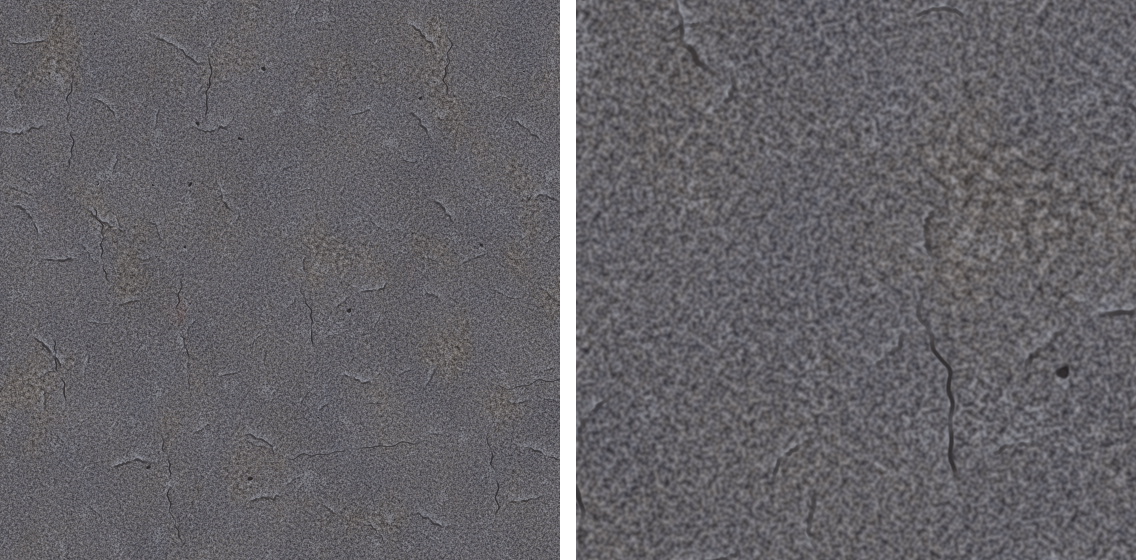
Left, the full canvas; right, a detail of the centre.
Reproduce this texture procedurally as a three.js fragment shader.

```glsl
// Weathered grey concrete with fine grit, chipped ridges, hairline cracks and pits.
#define BASE_COLOR vec3(0.389, 0.379, 0.395)
#define SCUFF_COLOR vec3(0.54, 0.55, 0.59)
#define CRACK_COLOR vec3(0.14, 0.125, 0.13)
#define WARM_TINT vec3(0.016, 0.004, -0.021)
#define RUST_TINT vec3(0.07, 0.0, -0.03)
#define GRAIN_SCALE 200.0
#define GRAIN_CONTRAST 0.137
#define GRIT_CONTRAST 0.12
#define STAIN_CONTRAST 0.026
#define CRACK_WIDTH 0.0021
#define RIDGE_WIDTH 0.003
#define PIT_RADIUS 0.005

varying vec2 vUv;

vec2 hash2(vec2 p) {
  vec3 q = fract(p.xyx * vec3(0.1031, 0.1030, 0.0973));
  q += dot(q, q.yzx + 33.33);
  return fract((q.xx + q.yz) * q.zy);
}

float cornerSlope(vec2 cell, vec2 offset) {
  float angle = 6.2832 * hash2(cell).x;
  return dot(vec2(cos(angle), sin(angle)), offset);
}

// Gradient noise, roughly -1 to 1
float noise(vec2 p) {
  vec2 i = floor(p), f = fract(p);
  vec2 u = f * f * f * (f * (f * 6.0 - 15.0) + 10.0);
  vec2 e = vec2(1.0, 0.0);
  float low = mix(cornerSlope(i, f), cornerSlope(i + e, f - e), u.x);
  float high = mix(cornerSlope(i + e.yx, f - e.yx), cornerSlope(i + 1.0, f - 1.0), u.x);
  return 1.4 * mix(low, high, u.y);
}

float fbm(vec2 p) {
  float sum = 0.0, amplitude = 0.6;
  for (int i = 0; i < 4; i++) {
    sum += amplitude * noise(p);
    p = p * 2.03 + 17.3;
    amplitude *= 0.55;
  }
  return sum;
}

// Scattered wavering strokes: x = dark groove, y = bright lip along one side
vec2 strokes(vec2 uv, float cells, float chance, float tilt, float spread,
             float halfLength, float bend, float width, float lip) {
  vec2 p = uv * cells, marks = vec2(0.0);
  for (int j = -1; j <= 1; j++) {
    for (int i = -1; i <= 1; i++) {
      vec2 id = floor(p) + vec2(float(i), float(j));
      vec2 place = hash2(id + 3.7 * cells), pick = hash2(id + 9.1 * cells);
      vec2 form = hash2(id + 5.3 * cells);
      float angle = tilt + spread * (pick.y - 0.5);
      vec2 axis = vec2(cos(angle), sin(angle));
      vec2 d = p - id - 0.2 - 0.6 * place;
      float along = dot(d, axis), across = dot(d, vec2(-axis.y, axis.x));
      float seed = 40.0 * form.x;
      across += bend * (form.y - 0.3) * along * along;
      across += 0.05 * noise(vec2(along * 3.0, seed)) + 0.025 * noise(vec2(along * 15.0, seed));
      across /= cells;
      float reach = halfLength * mix(0.5, 1.0, form.x);
      float taper = step(pick.x, chance) * (1.0 - smoothstep(0.5, 1.0, abs(along) / reach));
      float broken = smoothstep(-0.6, 0.1, noise(vec2(along * 9.0, seed + 7.0)));
      float groove = 1.0 - smoothstep(0.25 * width, width, abs(across));
      float rim = smoothstep(0.0, width, across) * exp(-max(across - width, 0.0) / lip);
      marks = max(marks, taper * vec2(groove * broken, rim));
    }
  }
  return marks;
}

// Small round holes: x = dark hollow, y = bright lower rim
vec2 pits(vec2 uv, float cells) {
  vec2 p = uv * cells, id = floor(p);
  vec2 pick = hash2(id + 61.0);
  vec2 d = (fract(p) - 0.2 - 0.6 * hash2(id + 23.0)) / cells;
  d += 0.0025 * vec2(noise(uv * 130.0), noise(uv * 130.0 + 31.0));
  float radius = PIT_RADIUS * mix(0.4, 1.0, pick.y);
  float hollow = 1.0 - smoothstep(0.4, 1.0, length(d) / radius);
  float rim = 1.0 - smoothstep(0.5, 1.4, length(d + vec2(0.0, radius)) / radius);
  return step(pick.x, 0.2) * vec2(hollow, rim * (1.0 - hollow));
}

void main() {
  vec2 uv = vUv;
  vec2 warped = uv + 0.01 * vec2(noise(uv * 16.0), noise(uv * 16.0 + 50.0));

  // Grain on turned axes, with coarser grit in eroded patches
  vec2 turned = mat2(0.82, 0.57, -0.57, 0.82) * uv + 2.0;
  float fine = 0.75 * noise(turned * GRAIN_SCALE) + 0.95 * noise(turned.yx * GRAIN_SCALE * 1.85);
  float eroded = smoothstep(0.05, 0.5, fbm(uv * vec2(8.0, 5.0) + 80.0));
  float grit = noise(turned * vec2(120.0, 145.0) + 5.0);
  float stain = fbm(uv * 6.0 + 30.0) + 0.3 * noise(warped * vec2(30.0, 6.0));
  float tone = GRAIN_CONTRAST * fine + GRIT_CONTRAST * grit * mix(0.15, 1.0, eroded);
  vec3 color = BASE_COLOR + tone + STAIN_CONTRAST * stain;

  // Warm and cool drift, with a few rust marks
  float warmth = 0.7 * fbm(uv * 9.0 + 120.0) + 0.7 * eroded + 0.6 * noise(turned * 170.0 + 9.0) - 0.15;
  float rust = smoothstep(0.5, 0.95, fbm(uv * vec2(6.0, 3.5) + 200.0));
  color += WARM_TINT * warmth + RUST_TINT * rust;

  // Pale scuffed skin, broken up by the grain
  float skin = smoothstep(0.25, 0.7, fbm(warped * vec2(26.0, 18.0) + 140.0) + 0.2 * fine);
  color = mix(color, SCUFF_COLOR + 0.5 * tone, 0.4 * skin);

  // Chipped ridges, upright cracks, a few level cracks and pits
  vec2 ridges = strokes(warped, 7.0, 0.36, -0.3, 1.5, 0.42, 2.2, RIDGE_WIDTH, 0.006);
  vec2 chips = strokes(warped, 16.0, 0.25, 0.5, 2.6, 0.45, 1.5, RIDGE_WIDTH * 0.8, 0.004);
  vec2 upright = strokes(uv, 4.2, 0.6, 1.6, 0.4, 0.58, 0.3, CRACK_WIDTH, 0.004);
  vec2 level = strokes(uv, 2.4, 0.35, -0.05, 0.4, 0.6, 0.3, CRACK_WIDTH * 0.85, 0.005);
  vec2 holes = pits(uv, 10.0);
  float pale = max(max(0.85 * ridges.y, 0.6 * chips.y), max(0.35 * max(upright.y, level.y), 0.6 * holes.y));
  float dark = max(max(0.65 * ridges.x, 0.5 * chips.x), max(max(0.8 * upright.x, 0.6 * level.x), 0.95 * holes.x));
  float flaked = clamp(0.75 + 0.7 * noise(uv * 45.0) + 0.25 * fine, 0.0, 1.0);
  color = mix(color, SCUFF_COLOR + 0.6 * tone, pale * flaked);
  color = mix(color, CRACK_COLOR, dark * clamp(0.9 + 0.3 * fine, 0.0, 1.0));

  gl_FragColor = vec4(clamp(color, 0.0, 1.0), 1.0);
}
```
